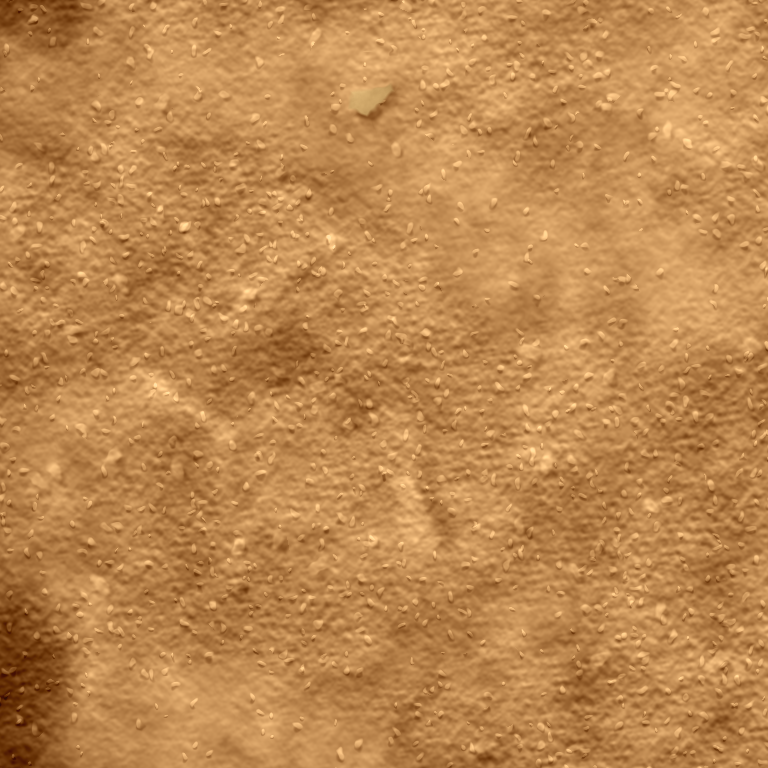
This texture is drawn by a WebGL 1 fragment shader. Its source:

```glsl
precision highp float;
// Dry ochre earth seen from above: drifting patches of smooth and gritty soil,
// embossed noise for the grains, scattered lit pebbles with small shadows,
// a few soft ridges and one larger stone; one tone value drives the colour.
uniform vec2 u_resolution;

float hash(vec2 p) {
  return fract(sin(dot(p, vec2(127.1, 311.7))) * 43758.5453);
}

// Value noise centred on zero
float noise(vec2 p) {
  vec2 i = floor(p), f = fract(p);
  f = f * f * (3.0 - 2.0 * f);
  float bottom = mix(hash(i), hash(i + vec2(1.0, 0.0)), f.x);
  float top = mix(hash(i + vec2(0.0, 1.0)), hash(i + 1.0), f.x);
  return mix(bottom, top, f.y) - 0.5;
}

float fbm(vec2 p) {
  float sum = 0.0, amp = 0.5;
  for (int i = 0; i < 5; i++) {
    sum += amp * noise(p);
    p = mat2(1.6, 1.2, -1.2, 1.6) * p + 13.7;
    amp *= 0.5;
  }
  return sum;
}

// Noise lit from the upper left
float emboss(vec2 p, float reach) {
  return noise(p) - noise(p + reach * vec2(-0.6, 0.8));
}

// Scattered pebbles: positive on the lit body, negative in the shadow
float pebbles(vec2 p, float density) {
  float shade = 0.0;
  for (int j = -1; j <= 1; j++) {
    for (int i = -1; i <= 1; i++) {
      vec2 id = floor(p) + vec2(float(i), float(j));
      vec2 d = p - id - vec2(hash(id + 3.1), hash(id + 8.6));
      float present = step(hash(id + 17.3), density);
      float radius = mix(0.16, 0.42, hash(id + 29.5));
      float turn = 6.283 * hash(id + 41.9);
      float squash = 1.0 + 0.3 * sin(2.0 * atan(d.y, d.x + 1e-5) + turn);
      float body = 1.0 - smoothstep(0.5, 1.1, length(d) * squash / radius);
      vec2 shadowOffset = d - radius * vec2(0.5, -0.7);
      float shadow = 1.0 - smoothstep(0.4, 1.2, length(shadowOffset) / radius);
      float lit = 0.65 + 0.5 * dot(d, vec2(-0.6, 0.8)) / radius;
      shade += present * (body * lit - 0.65 * shadow * (1.0 - body));
    }
  }
  return shade;
}

// Irregular pentagon distance for the large stone
float stoneShape(vec2 d) {
  float dist = -1.0;
  for (int i = 0; i < 5; i++) {
    float a = 0.5 + 1.2566 * float(i);
    dist = max(dist, dot(d, vec2(cos(a), sin(a))) - 0.021 - 0.009 * sin(a * 3.0));
  }
  return dist;
}

// Soft stroke between two points
float ridge(vec2 p, vec2 a, vec2 b, float width) {
  vec2 ab = b - a;
  float t = clamp(dot(p - a, ab) / dot(ab, ab), 0.0, 1.0);
  return 1.0 - smoothstep(0.1, 1.0, length(p - a - t * ab) / width);
}

void main() {
  vec2 p = gl_FragCoord.xy / u_resolution.y;
  vec2 warp = vec2(fbm(p * 14.0), fbm(p * 14.0 + 31.0));
  vec2 w = p + 0.07 * warp;
  vec2 q = mat2(0.8, 0.6, -0.6, 0.8) * p;

  // Smooth against gritty ground, rougher toward the upper right
  float patches = fbm(p * 4.5 + 5.0);
  float rough = smoothstep(-0.22, 0.16, patches + 0.12 * (p.x + p.y - 1.0));
  float tone = 0.012 - 0.2 * patches + 0.3 * fbm(w * 17.0);

  // Low relief and fine grains
  tone += 0.11 * emboss(w * 9.0, 0.4) + 0.09 * emboss(w * 34.0, 0.5);
  float grain = 0.2 * emboss(q * 125.0, 0.6) + 0.1 * emboss(q * 210.0 + 9.0, 0.6);
  tone += grain * mix(0.5, 1.15, rough);

  // Pebbles in two sizes
  vec2 jitter = 0.006 * vec2(noise(p * 110.0), noise(p * 110.0 + 50.0));
  tone += 0.2 * pebbles((q + jitter) * 72.0, 0.08 + 0.22 * rough);
  tone += 0.17 * pebbles((p + jitter) * 30.0 + 4.0, 0.02 + 0.07 * rough);

  // Pale banks and dark creases
  tone += 0.13 * ridge(w, vec2(0.20, 0.48), vec2(0.28, 0.43), 0.026);
  tone += 0.10 * ridge(w, vec2(0.31, 0.63), vec2(0.43, 0.67), 0.03);
  tone += 0.07 * ridge(w, vec2(0.52, 0.46), vec2(0.54, 0.33), 0.045);
  tone -= 0.12 * ridge(w, vec2(0.55, 0.41), vec2(0.58, 0.31), 0.025);
  tone -= 0.10 * ridge(w, vec2(0.29, 0.50), vec2(0.39, 0.55), 0.06);

  // Shaded earth along the left edge and its corners
  float edge = 1.0 - smoothstep(0.0, 0.17, p.x + 0.25 * warp.x);
  float corners = smoothstep(0.82, 1.0, p.y) + 1.0 - smoothstep(0.08, 0.4, p.y);
  tone -= edge * (0.03 + 0.23 * corners);

  // Large stone with its shadow
  vec2 s = p - vec2(0.485, 0.872) + 0.012 * warp + jitter;
  float stone = 1.0 - smoothstep(-0.003, 0.003, stoneShape(s));
  float stoneShadow = 1.0 - smoothstep(-0.004, 0.007, stoneShape(s - vec2(0.007, -0.009)));
  float face = 0.09 + 2.0 * dot(s, vec2(-0.6, 0.8)) + 0.25 * fbm(p * 45.0);
  tone = mix(tone - 0.2 * stoneShadow, face, stone);

  vec3 soil = vec3(0.74, 0.53, 0.31) + tone * vec3(1.0, 1.0, 0.86);
  soil += stone * vec3(-0.02, 0.03, 0.02);
  gl_FragColor = vec4(clamp(soil, vec3(0.16, 0.06, 0.01), vec3(1.0, 0.88, 0.66)), 1.0);
}
```
